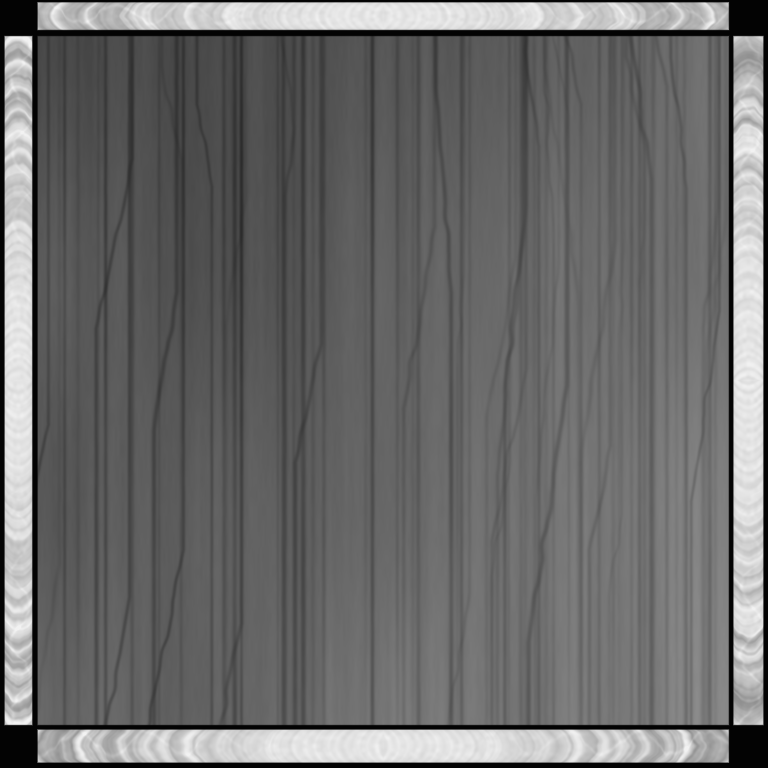
Give the GLSL for this texture, as a Shadertoy shader.

```glsl
#define LINE_COUNT 78
#define LINE_WIDTH 0.0020
#define LINE_DEPTH 0.13
#define STRAIGHT_SHARE 0.45
#define PANEL_TONE 0.408
#define CLOUD_AMOUNT 0.055
#define STREAK_AMOUNT 0.035
#define STRIP_TONE 0.90
#define BAND_DEPTH 0.30
#define INK_TONE 0.012

float hash(float n) { return fract(sin(n * 127.1) * 43758.5453); }
float hash2(vec2 p) { return fract(sin(dot(p, vec2(127.1, 311.7))) * 43758.5453); }

float noise1(float x) {
    float i = floor(x), f = fract(x);
    return mix(hash(i), hash(i + 1.0), f * f * (3.0 - 2.0 * f));
}

float noise2(vec2 p) {
    vec2 i = floor(p), f = fract(p);
    f = f * f * (3.0 - 2.0 * f);
    return mix(mix(hash2(i), hash2(i + vec2(1, 0)), f.x),
               mix(hash2(i + vec2(0, 1)), hash2(i + vec2(1, 1)), f.x), f.y);
}

// Coverage of a box given by its lower left and upper right corners
float boxMask(vec2 uv, vec2 low, vec2 high) {
    vec2 d = abs(uv - 0.5 * (low + high)) - 0.5 * (high - low);
    float soft = max(0.0012, 0.75 / iResolution.y);
    return 1.0 - smoothstep(-soft, soft, max(d.x, d.y));
}

// Thin dark threads: vertical, many with one slanted, slightly jagged stretch
float threads(vec2 p) {
    float down = 1.0 - p.y, shade = 0.0;
    for (int i = 0; i < LINE_COUNT; i++) {
        float id = float(i) * 9.0 + 3.0;
        float start = hash(id + 1.0) * 1.1 - 0.2;
        float span = mix(0.10, 0.40, hash(id + 2.0));
        float slanted = step(STRAIGHT_SHARE, hash(id + 3.0));
        float side = start < 0.1 ? 1.0 : -1.0;
        float ramp = clamp((down - start) / span, 0.0, 1.0);
        float bend = 4.0 * ramp * (1.0 - ramp);
        float x = hash(id) + slanted * side * span * mix(0.05, 0.23, hash(id + 4.0)) * ramp;
        x += slanted * bend * 0.007 * (noise1(down * 38.0 + id * 7.0) - 0.5);

        float strength = hash(id + 5.0);
        float width = LINE_WIDTH * mix(0.8, 1.25, hash(id + 6.0));
        float d = (p.x - x) / width;
        float fade = 0.7 + 0.5 * noise1(down * 5.0 + id);
        shade += LINE_DEPTH * mix(0.25, 1.0, strength * strength) * fade * exp(-d * d * 0.5);
    }
    return 0.2 * (1.0 - exp(-shade / 0.2));
}

// Grey panel: broad gradient, clouds, vertical streaks and threads
float panel(vec2 p) {
    float tone = PANEL_TONE + 0.12 * (p.x - 0.5) - 0.085 * (p.y - 0.5);
    tone -= 0.03 * exp(-20.0 * (p.x - 0.3) * (p.x - 0.3));
    tone += CLOUD_AMOUNT * (noise2(p * vec2(4.0, 3.0) + 11.0) - 0.5);
    tone += STREAK_AMOUNT * (noise2(p * vec2(38.0, 1.2) + 5.0) - 0.5);
    tone += 0.6 * STREAK_AMOUNT * (noise2(p * vec2(130.0, 3.0)) - 0.5);
    tone += 0.35 * STREAK_AMOUNT * (noise2(p * vec2(300.0, 45.0)) - 0.5);
    return tone - threads(p);
}

// Pale strip: bowed bands, fine at the middle and broad at the ends
float strip(vec2 q, float seed) {
    float along = abs(q.x);
    float ends = smoothstep(0.08, 0.95, along);
    float bow = along + 0.028 * q.y * q.y;
    bow += 0.012 * ends * (noise2(vec2(q.x * 24.0, q.y * 2.5) + seed) - 0.5);
    float broad = noise1(bow * 42.0 + seed) - 0.25;
    float fine = noise1(bow * 115.0 + seed * 3.0) - 0.5;
    float rings = sin(bow * mix(230.0, 170.0, along));
    float tone = STRIP_TONE - 0.06 * ends - BAND_DEPTH * ends * broad;
    tone -= 0.09 * (0.3 + ends) * fine + 0.016 * (1.0 - ends) * rings;
    // Wavy scratches toward the ends
    float wave = q.y - 0.7 * sin(q.x * 31.0 + seed) - 0.4 * noise1(q.x * 60.0);
    tone += 0.06 * ends * exp(-50.0 * wave * wave);
    tone += 0.04 * (noise2(q * vec2(70.0, 4.0) + seed) - 0.5);
    return clamp(tone - 0.05 * pow(abs(q.y), 6.0), 0.0, 0.95);
}

// Blends one strip in; its long axis is chosen by its shape
float addStrip(float tone, vec2 uv, vec2 low, vec2 high, float seed) {
    vec2 q = (2.0 * uv - low - high) / (high - low);
    vec2 size = high - low;
    q = size.x > size.y ? q : q.yx;
    return mix(tone, strip(q, seed), boxMask(uv, low, high));
}

void mainImage(out vec4 fragColor, in vec2 fragCoord) {
    vec2 uv = fragCoord / iResolution.xy;
    vec2 low = vec2(0.049, 0.056), high = vec2(0.949, 0.953);
    float tone = mix(INK_TONE, panel((uv - low) / (high - low)), boxMask(uv, low, high));

    // Four strips around the panel
    tone = addStrip(tone, uv, vec2(0.049, 0.961), vec2(0.949, 0.997), 13.0);
    tone = addStrip(tone, uv, vec2(0.049, 0.007), vec2(0.949, 0.050), 29.0);
    tone = addStrip(tone, uv, vec2(0.006, 0.056), vec2(0.042, 0.953), 47.0);
    tone = addStrip(tone, uv, vec2(0.955, 0.056), vec2(0.994, 0.953), 61.0);
    fragColor = vec4(vec3(tone), 1.0);
}
```
